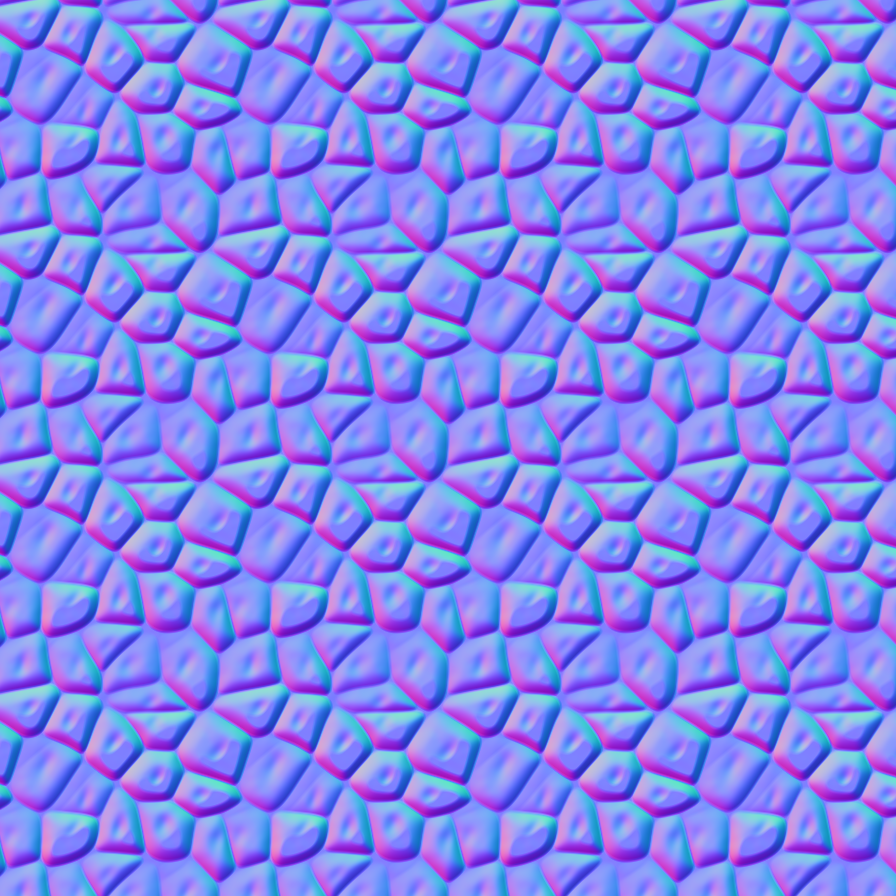
Reproduce this texture map procedurally as a Shadertoy shader.

```glsl
// Tiling normal map of slanted, dimpled pebbles packed in a rotated, jittered lattice.

const float REPEATS = 3.908;                     // tiles across and down the canvas
const mat2  LATTICE = mat2(4.0, 2.0, -2.0, 4.0); // tile to pebble lattice, whole numbers keep it tiling
const float LATTICE_SCALE = 4.4721;              // lattice cells along one tile side
const float JITTER = 0.80;                       // scatter of pebble centres
const float WARP = 0.30;                         // bending of the outlines
const float ROUNDING = 17.0;                     // higher gives sharper pebble corners
const float RIM_WIDTH = 0.31;                    // width of the sloping rim
const vec2  HEIGHT_RANGE = vec2(0.09, 0.29);
const float MIN_HEIGHT = 0.03;
const float HEIGHT_CAP = 0.255;                  // flattens the raised ends
const vec2  TILT = vec2(0.23, -0.12);            // rise along the lattice axes
const float DIMPLE_DEPTH = 0.085;
const vec2  DIMPLE_SIZE = vec2(0.13, 0.21);
const float GRAIN = 0.008;
const float GRAIN_SCALE = 6.0;
const float SAMPLE_STEP = 0.045;                 // half width of the slope filter
const float STRENGTH = 1.0;

vec2 hash22(vec2 p) {
    vec3 q = fract(p.xyx * vec3(0.1031, 0.1030, 0.0973));
    q += dot(q, q.yzx + 33.33);
    return fract((q.xx + q.yz) * q.zy);
}

// Brings a lattice index back into the first tile.
vec2 wrapIndex(vec2 id, float scale) {
    vec2 tile = floor(inverse(LATTICE) * id / scale + 0.001);
    return floor(id - scale * (LATTICE * tile) + 0.5);
}

// Value noise with two channels that repeats with the tile.
vec2 tiledNoise(vec2 p, float scale, float seed) {
    p *= scale;
    vec2 i = floor(p), f = fract(p);
    f = f * f * (3.0 - 2.0 * f);
    vec2 a = hash22(wrapIndex(i, scale) + seed);
    vec2 b = hash22(wrapIndex(i + vec2(1.0, 0.0), scale) + seed);
    vec2 c = hash22(wrapIndex(i + vec2(0.0, 1.0), scale) + seed);
    vec2 d = hash22(wrapIndex(i + 1.0, scale) + seed);
    return mix(mix(a, b, f.x), mix(c, d, f.x), f.y);
}

vec2 pebbleCentre(vec2 id) {
    return id + 0.5 + JITTER * (hash22(wrapIndex(id, 1.0) + 29.0) - 0.5);
}

float pebbleHeight(vec2 pos) {
    float grain = GRAIN * tiledNoise(pos, GRAIN_SCALE, 71.0).x;
    pos += WARP * (tiledNoise(pos, 1.0, 41.0) - 0.5);
    vec2 home = floor(pos);

    // Nearest pebble
    vec2 id = home, centre = vec2(0.0);
    float nearest = 1e5;
    for (int y = -1; y <= 1; y++)
    for (int x = -1; x <= 1; x++) {
        vec2 candidate = home + vec2(x, y);
        vec2 c = pebbleCentre(candidate);
        float d = dot(pos - c, pos - c);
        if (d < nearest) { nearest = d; id = candidate; centre = c; }
    }

    // Smooth distance to the surrounding borders
    float borderSum = 0.0;
    for (int y = -2; y <= 2; y++)
    for (int x = -2; x <= 2; x++) {
        if (x == 0 && y == 0) continue;
        vec2 other = pebbleCentre(id + vec2(x, y));
        float d = dot(0.5 * (centre + other) - pos, normalize(other - centre));
        borderSum += exp(-ROUNDING * d);
    }
    float border = -log(borderSum) / ROUNDING;
    float rim = clamp(border / RIM_WIDTH, 0.0, 1.0);
    rim *= 2.0 - rim;

    // Tilted body, central dimple and clipped top
    vec2 local = pos - centre;
    vec2 vary = hash22(wrapIndex(id, 1.0) + 53.0);
    float body = mix(HEIGHT_RANGE.x, HEIGHT_RANGE.y, vary.x) + dot(local, TILT);
    vec2 hollow = local / DIMPLE_SIZE;
    float dimple = DIMPLE_DEPTH * mix(0.6, 1.2, vary.y) * exp(-dot(hollow, hollow));
    return min((max(body, MIN_HEIGHT) - dimple) * rim, HEIGHT_CAP) + grain;
}

void mainImage(out vec4 fragColor, in vec2 fragCoord) {
    vec2 uv = fragCoord / iResolution.xy;
    vec2 pos = LATTICE * (uv * REPEATS);

    // Central differences along the canvas axes give the slope
    mat2 axes = LATTICE * (SAMPLE_STEP / LATTICE_SCALE);
    vec2 slope = vec2(pebbleHeight(pos + axes[0]) - pebbleHeight(pos - axes[0]),
                      pebbleHeight(pos + axes[1]) - pebbleHeight(pos - axes[1]))
               * STRENGTH / (2.0 * SAMPLE_STEP);

    // Encode with red along the rise and green against it
    vec3 normal = normalize(vec3(slope.x, -slope.y, 1.0));
    fragColor = vec4(0.5 + 0.5 * normal, 1.0);
}
```
